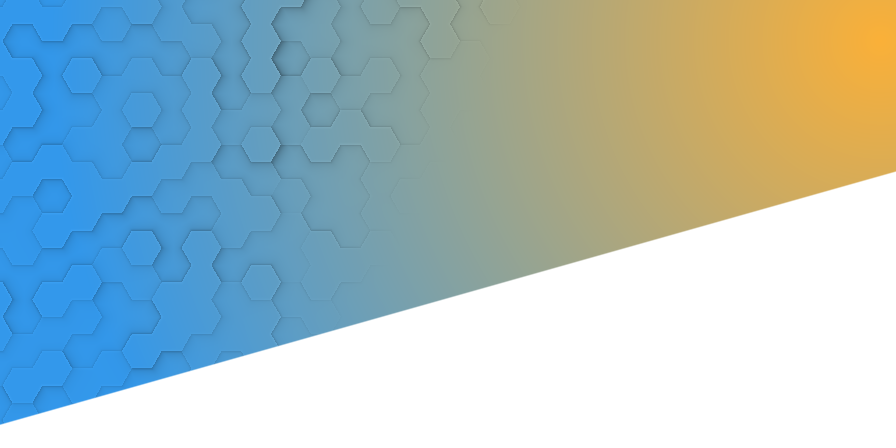
This background is drawn by a WebGL 1 fragment shader. Its source:

```glsl
precision highp float;
// A blue to amber radial gradient above a white slanted foot, with embossed
// hexagonal tiles fading out from the left. Each tile has a hashed height;
// higher neighbours cast soft shadows and thin creases onto lower tiles.

uniform vec2 u_resolution;

#define HEX_RADIUS 0.0444
#define HEX_ANCHOR vec2(1.049, 0.639)
#define GLOW_CENTER vec2(1.966, 0.909)
#define GLOW_RADIUS 1.85
#define AMBER vec3(0.98, 0.69, 0.22)
#define BLUE vec3(0.20, 0.595, 0.92)
#define SLANT_START 0.052
#define SLANT_SLOPE 0.2826
#define SHADOW_OFFSET vec2(0.10, -0.05)
#define SHADOW_STRENGTH 0.21
#define CREASE_STRENGTH 0.10
#define RIM_STRENGTH 0.035

const vec2 GRID = vec2(3.0, 1.7320508);
const float APOTHEM = 0.8660254;

float hash(vec2 p) {
  vec3 q = fract(p.xyx * vec3(0.1031, 0.1030, 0.0973));
  q += dot(q, q.yzx + 33.33);
  return fract((q.x + q.y) * q.z);
}

// Signed distance to a flat-topped hexagon of unit circumradius
float hexDistance(vec2 p) {
  const vec2 mirror = vec2(-APOTHEM, 0.5);
  p = abs(p);
  p -= 2.0 * min(dot(mirror, p), 0.0) * mirror;
  p -= vec2(clamp(p.x, -0.5, 0.5), APOTHEM);
  return length(p) * sign(p.y);
}

// Centre of the tile holding p: nearest point of two interleaved grids
vec2 tileCenter(vec2 p) {
  vec2 a = floor(p / GRID + 0.5) * GRID;
  vec2 b = (floor(p / GRID) + 0.5) * GRID;
  return distance(p, a) < distance(p, b) ? a : b;
}

// Random levels plus a ragged terrace that drops toward the right
float tileHeight(vec2 center) {
  vec2 id = floor(center / (GRID * 0.5) + 0.5) + 100.0;
  float level = floor(hash(id) * 3.0) * 0.35;
  float x = center.x * HEX_RADIUS + HEX_ANCHOR.x;
  float jitter = 0.12 * (hash(id + 37.0) - 0.5);
  return level + 0.5 * step(x + jitter, 0.64);
}

// x: soft shadow, y: dark crease, z: light rim
vec3 tileRelief(vec2 p) {
  vec2 center = tileCenter(p);
  vec2 local = p - center;
  float height = tileHeight(center);
  vec3 relief = vec3(0.0);
  for (int i = 0; i < 6; i++) {
    float angle = radians(30.0 + 60.0 * float(i));
    vec2 dir = vec2(cos(angle), sin(angle));
    vec2 toNeighbour = dir * GRID.y;
    float rise = tileHeight(center + toNeighbour) - height;
    float edge = (APOTHEM - dot(local, dir)) / 0.07;
    float gap = max(hexDistance(local - toNeighbour - SHADOW_OFFSET), 0.0);
    float line = exp(-edge * edge);
    relief.x = max(relief.x, max(rise, 0.0) * exp(-gap * 3.8));
    relief.y = max(relief.y, smoothstep(0.0, 0.6, rise) * line);
    relief.z = max(relief.z, max(-rise, 0.0) * line);
  }
  return relief;
}

void main() {
  vec2 p = gl_FragCoord.xy / u_resolution.y;

  // Radial gradient
  float blend = clamp(distance(p, GLOW_CENTER) / GLOW_RADIUS, 0.0, 1.0);
  vec3 color = mix(AMBER, BLUE, blend);

  // Tiles fade toward a leaning boundary on the right
  float depth = 1.165 - 0.55 * (0.92 - p.y) - p.x;
  float softFade = smoothstep(0.0, 0.5, depth);
  softFade *= mix(0.7, 1.0, smoothstep(0.1, 0.5, p.x));
  float lineFade = smoothstep(0.0, 0.2, depth);
  vec3 relief = tileRelief((p - HEX_ANCHOR) / HEX_RADIUS);
  color *= 1.0 - SHADOW_STRENGTH * softFade * relief.x
               - CREASE_STRENGTH * lineFade * relief.y;
  color += RIM_STRENGTH * lineFade * relief.z;

  // White foot below the slanted edge
  float above = p.y - SLANT_START - SLANT_SLOPE * p.x;
  float pixel = 1.0 / u_resolution.y;
  color = mix(vec3(1.0), color, smoothstep(-pixel, pixel, above));

  gl_FragColor = vec4(color, 1.0);
}
```
